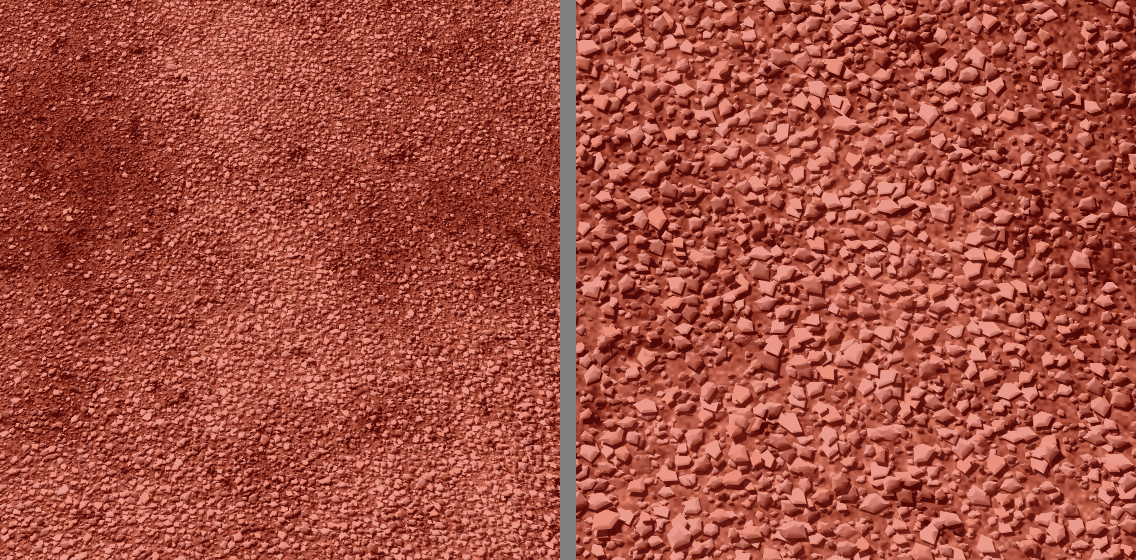
Left: the whole. Right: its middle third, enlarged.
Reproduce this texture procedurally as a WebGL 1 fragment shader.

```glsl
precision highp float;
// Sunlit red gravel and bare soil, receding gently towards the top.
uniform vec2 u_resolution;

// Palette, from deep shadow to sunlit stone
const vec3 SHADOW_RED = vec3(0.31, 0.035, 0.03);
const vec3 DARK_CLAY = vec3(0.50, 0.165, 0.12);
const vec3 BRICK = vec3(0.65, 0.32, 0.26);
const vec3 ROSE = vec3(0.76, 0.43, 0.38);
const vec3 PALE_PINK = vec3(0.92, 0.61, 0.56);
const vec3 SOIL_TINT = vec3(1.0, 0.90, 0.82);

// Layout and light
const float NEAR_DENSITY = 70.0;   // stones across the lower edge
const float RECESSION = 0.75;      // growth of density towards the top
const float FORESHORTENING = 1.2;
const vec2 LIGHT = vec2(-0.53, 0.85);
const float SHADOW_LENGTH = 0.27;
const float SHADOW_DEPTH = 0.90;
const float FACET_CONTRAST = 0.34;
const float STONE_TONE = 0.70;
const float GRIT_TONE = 0.56;
const float SOIL_TONE = 0.43;

// Overall tone
const float CONTRAST = 1.38;
const float TONE_PIVOT = 0.44;
const float TONE_CENTRE = 0.51;
const float DRIFT_CONTRAST = 0.27;

vec4 hash(vec2 p) {
  vec4 q = fract(p.xyxy * vec4(0.1031, 0.1030, 0.0973, 0.1099));
  q += dot(q, q.wzxy + 33.33);
  return fract((q.xxyz + q.yzzw) * q.zywx);
}

float noise(vec2 p) {
  vec2 cell = floor(p);
  vec2 f = fract(p);
  f = f * f * (3.0 - 2.0 * f);
  float low = mix(hash(cell).x, hash(cell + vec2(1.0, 0.0)).x, f.x);
  float high = mix(hash(cell + vec2(0.0, 1.0)).x, hash(cell + 1.0).x, f.x);
  return mix(low, high, f.y);
}

float fbm(vec2 p) {
  float sum = 0.0;
  float weight = 0.5;
  for (int i = 0; i < 4; i++) {
    sum += weight * noise(p);
    p = p * 2.03 + 17.3;
    weight *= 0.5;
  }
  return sum / 0.9375;
}

// Lays one layer of angular stones and their shadows on a surface.
// surface: x = tone, y = share of soil colour
vec2 addStones(vec2 surface, vec2 p, float cover, float radius, float tone, float pixel) {
  vec2 cell = floor(p);
  for (int j = -1; j <= 1; j++) {
    for (int i = -1; i <= 1; i++) {
      vec2 id = cell + vec2(-float(i), float(j));
      vec4 place = hash(id + 3.7);
      vec4 look = hash(id + 71.3);
      vec2 toStone = p - id - 0.5 - 0.85 * (place.xy - 0.5);
      vec2 toShadow = toStone + LIGHT * SHADOW_LENGTH * (0.5 + look.w);
      float size = radius * mix(0.55, 1.2, place.w);

      // Uneven five-sided outline; the nearest side gives the facet
      float body = -9.0;
      float shade = -9.0;
      vec2 facet = LIGHT;
      for (int k = 0; k < 5; k++) {
        float side = float(k);
        float wobble = fract(look.x * 7.0 + side * 0.618);
        float angle = 6.2832 * look.y + 1.2566 * side + 0.8 * (wobble - 0.5);
        vec2 normal = vec2(cos(angle), sin(angle));
        float reach = size * mix(0.62, 1.12, fract(wobble * 5.3 + look.z));
        float d = dot(toStone, normal) - reach;
        if (d > body) {
          body = d;
          facet = normal;
        }
        shade = max(shade, dot(toShadow, normal) - reach);
      }

      float present = smoothstep(0.0, 0.06, cover - place.z);
      float shadow = present * (1.0 - smoothstep(-pixel, pixel, shade));
      float stone = present * (1.0 - smoothstep(-0.7 * pixel, 0.7 * pixel, body));
      float bevel = smoothstep(-0.75 * size, -0.1 * size, body);
      float lit = tone + 0.50 * (look.z - 0.5)
                + FACET_CONTRAST * dot(facet, LIGHT) * bevel;
      surface.x *= 1.0 - SHADOW_DEPTH * shadow;
      surface = mix(surface, vec2(lit, 0.8 * look.w * look.w), stone);
    }
  }
  return surface;
}

vec3 toneColor(float t) {
  vec3 color = mix(SHADOW_RED, DARK_CLAY, clamp(t * 4.0, 0.0, 1.0));
  color = mix(color, BRICK, clamp(t * 4.0 - 1.0, 0.0, 1.0));
  color = mix(color, ROSE, clamp(t * 4.0 - 2.0, 0.0, 1.0));
  return mix(color, PALE_PINK, clamp(t * 4.0 - 3.0, 0.0, 1.0));
}

void main() {
  vec2 uv = gl_FragCoord.xy / u_resolution.y;
  float density = NEAR_DENSITY * (1.0 + RECESSION * uv.y);
  float depth = NEAR_DENSITY * (uv.y + 0.5 * RECESSION * uv.y * uv.y);
  vec2 ground = vec2((uv.x - 0.5) * density, depth * FORESHORTENING) + 200.0;
  float pixel = density / u_resolution.y;

  // Broad drifts of gravel, thinner along a worn band
  float drift = fbm(uv * vec2(3.2, 5.0) + 4.6);
  float bandOffset = (uv.y - 0.62 + 0.15 * (uv.x - 0.5)) / 0.17;
  float worn = exp(-bandOffset * bandOffset);
  float cover = clamp(0.82 + 1.2 * (drift - 0.5) - 0.36 * worn, 0.15, 1.0);

  // Bare soil with fine grain
  float grain = noise(ground * 2.3) + noise(ground * 4.7 + 31.0) - 1.0;
  vec2 surface = vec2(SOIL_TONE + 0.32 * grain, 1.0);

  // Grit, gravel, then a few larger stones
  surface = addStones(surface, ground * 1.9, 0.30 + 0.4 * cover, 0.42, GRIT_TONE, pixel * 1.9);
  surface = addStones(surface, ground + 53.0, cover * 0.9, 0.47, STONE_TONE, pixel);
  surface = addStones(surface, ground * 0.74 + 91.0, cover * 0.08, 0.44, STONE_TONE, pixel * 0.74);

  // Slow brightness changes, clumps and scattered dark hollows
  float hollow = smoothstep(0.78, 0.95, noise(ground * 0.42 + 12.0));
  float clump = noise(ground * 0.17 + 7.0) - 0.5;
  float tone = surface.x + DRIFT_CONTRAST * (cover - 0.65) + 0.14 * clump - 0.22 * hollow;
  tone = TONE_CENTRE + CONTRAST * (tone - TONE_PIVOT);
  vec3 color = toneColor(tone) * mix(vec3(1.0), SOIL_TINT, surface.y);
  gl_FragColor = vec4(color, 1.0);
}
```
